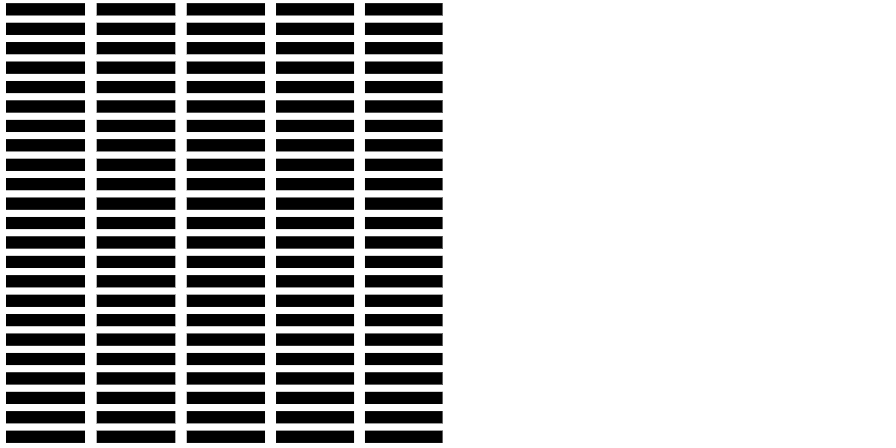
A Shadertoy shader for this pattern:

```glsl
// Signed distance to an axis-aligned box
float boxDistance(vec2 p, vec2 halfSize) {
    vec2 d = abs(p) - halfSize;
    return length(max(d, 0.0)) + min(max(d.x, d.y), 0.0);
}

void mainImage(out vec4 fragColor, in vec2 fragCoord) {
    vec2 p = fragCoord / iResolution.y;
    float pixel = 1.0 / iResolution.y;
    float fromTop = 1.0 - p.y;

    // Nearest cell in a grid of 5 columns and 23 rows
    float column = clamp(round((p.x - 0.102) / 0.2), 0.0, 4.0);
    float row = clamp(round((fromTop - 0.0209) / 0.04336), 0.0, 22.0);

    // Columns draw slightly closer together and narrower to the right
    vec2 center = vec2(0.1016 + column * (0.2027 - 0.0007 * column),
                       0.0209 + row * 0.04336);
    vec2 halfSize = vec2(0.0883 - 0.0004 * column, 0.0137);

    // Black bars on white with smooth edges
    float bar = boxDistance(vec2(p.x, fromTop) - center, halfSize);
    float paper = smoothstep(-0.5 * pixel, 0.5 * pixel, bar);
    fragColor = vec4(vec3(paper), 1.0);
}
```
